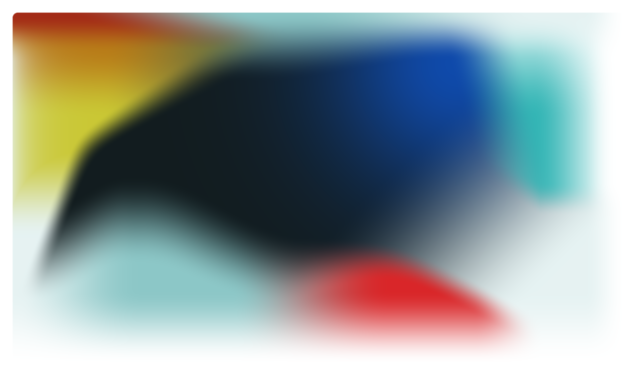
Reproduce this background procedurally as a Shadertoy shader.

```glsl
#define INK    vec3(0.07, 0.11, 0.12)
#define BLUE   vec3(0.06, 0.29, 0.67)
#define TEAL   vec3(0.20, 0.71, 0.71)
#define MIST   vec3(0.55, 0.78, 0.78)
#define HAZE   vec3(0.90, 0.95, 0.95)
#define RED    vec3(0.85, 0.15, 0.16)
#define RUST   vec3(0.64, 0.17, 0.09)
#define AMBER  vec3(0.72, 0.48, 0.09)
#define YELLOW vec3(0.79, 0.78, 0.20)
#define OLIVE  vec3(0.46, 0.47, 0.23)
#define WHITE  vec3(1.0)
#define ASPECT 1.718

float smoothMax(float a, float b, float k) {
    return 0.5 * (a + b + sqrt((a - b) * (a - b) + k * k));
}

// Dark body with a blue glow, dissolving into haze on the right
vec3 darkBody(vec2 p) {
    vec2 offset = (p - vec2(1.23, 0.83)) / 0.25;
    vec3 col = mix(INK, BLUE, exp(-0.5 * dot(offset, offset)));
    float haze = smoothstep(0.88, 1.6, p.x - (p.y - 0.374));
    return mix(col, HAZE, haze);
}

// Turquoise lobe: slanted left side, rounded foot, pale right side
vec3 addLobe(vec3 col, vec2 p) {
    float side = p.x - 1.30 - 0.25 * (0.866 - p.y);
    float foot = p.y - 0.46 - 0.6 * max(1.45 - p.x, 0.0);
    float mask = smoothstep(-0.1, 0.1, side) * smoothstep(-0.04, 0.05, foot);
    float fade = smoothstep(1.43, 1.67, p.x);
    fade = mix(fade, 1.0, 0.75 * smoothstep(0.68, 0.98, p.y));
    return mix(col, mix(TEAL, WHITE, fade), mask);
}

// Cool light along the upper side
vec3 addTopMist(vec3 col, vec2 p) {
    float start = mix(0.78, 0.84, smoothstep(0.7, 1.2, p.x));
    vec3 mist = mix(MIST, HAZE, smoothstep(0.8, 1.45, p.x));
    return mix(col, mist, smoothstep(start, 0.97, p.y));
}

// Misty ground and red glow beneath a wavy horizon
vec3 addGround(vec3 col, vec2 p) {
    float t = p.x - 1.06;
    float horizon = 0.53 - 0.16 * smoothstep(0.38, 0.82, p.x)
                  - 0.1 * (1.0 - smoothstep(0.1, 0.34, p.x))
                  - 0.275 * (t + sqrt(t * t + 0.01));
    float softness = mix(0.24, 0.09, smoothstep(0.5, 1.15, p.x));
    vec3 ground = mix(HAZE, MIST, smoothstep(0.03, 0.38, p.x));
    ground = mix(ground, RED, smoothstep(0.62, 1.05, p.x));
    ground = mix(ground, HAZE, smoothstep(1.27, 1.46, p.x));
    return mix(col, ground, smoothstep(0.0, softness, horizon - p.y));
}

// Warm corner: rust to amber to yellow, pale along its left side
vec3 addWarmCorner(vec3 col, vec2 p) {
    float slope = (p.y - 0.478 - 0.51 * p.x) / 1.122;
    float side = (0.168 + 0.36 * (p.y - 0.407) - p.x) / 1.063;
    float softness = 0.05 + 0.14 * max(p.x - 0.15, 0.0);
    float mask = smoothstep(-0.01, softness, smoothMax(slope, side, 0.04));
    mask *= 1.0 - smoothstep(0.45, 0.95, p.x + 3.0 * max(p.y - 0.87, 0.0));

    vec3 warm = mix(YELLOW, AMBER, smoothstep(0.68, 0.88, p.y));
    warm = mix(warm, OLIVE, smoothstep(0.27, 0.62, p.x));
    warm = mix(warm, RUST, smoothstep(0.86, 0.96, p.y));
    float pale = 0.75 * exp(-max(p.x - 0.034, 0.0) / 0.05);
    pale *= 1.0 - smoothstep(0.83, 0.95, p.y);
    pale = max(pale, 1.0 - smoothstep(0.36, 0.62, p.y));
    return mix(col, mix(warm, HAZE, pale), mask);
}

// Distance to the crisp upper left frame with its rounded corner
float frameDistance(vec2 p) {
    float radius = 0.014;
    vec2 q = vec2(0.034 - p.x, p.y - 0.966) + radius;
    return length(max(q, 0.0)) + min(max(q.x, q.y), 0.0) - radius;
}

void mainImage(out vec4 fragColor, in vec2 fragCoord) {
    vec2 p = fragCoord / iResolution.xy * vec2(ASPECT, 1.0);

    vec3 col = darkBody(p);
    col = addLobe(col, p);
    col = addTopMist(col, p);
    col = addGround(col, p);
    col = addWarmCorner(col, p);

    // Soft fades on the right and below, crisp edges elsewhere
    col = mix(col, WHITE, smoothstep(1.57, 1.68, p.x));
    col = mix(WHITE, col, smoothstep(0.02, 0.22, p.y));
    float pixel = 1.0 / iResolution.y;
    col = mix(col, WHITE, smoothstep(-pixel, pixel, frameDistance(p)));

    fragColor = vec4(col, 1.0);
}
```
